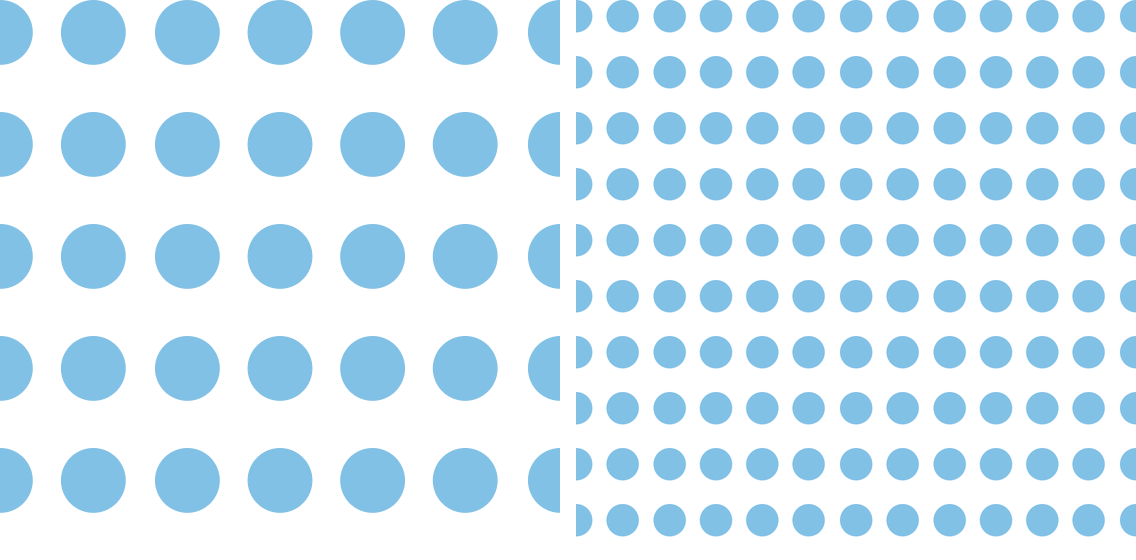
Left: one tile. Right: repeated 2 by 2.
A Shadertoy shader for this pattern:

```glsl
// Flat sky-blue polka dots in a straight six by five grid on white.
#define COLUMNS 6.0
#define ROWS 5.0
#define RADIUS 0.0579
#define ROW_OFFSET 0.1421
#define DRIFT 0.0013
#define PAPER_COLOR vec3(1.0)
#define DOT_COLOR vec3(0.51, 0.755, 0.90)

// Slight sideways misplacement of each column, wrapped at the edges
float columnDrift(float column) {
    float c = mod(column, COLUMNS);
    return DRIFT * (c < 1.5 ? 0.5 * (1.0 - c) : 3.0 - c);
}

// Signed distance to the dot of the nearest grid cell
float dotDistance(vec2 uv) {
    vec2 grid = vec2(COLUMNS, ROWS);
    vec2 p = uv - vec2(0.0, ROW_OFFSET);
    vec2 cell = floor(p * grid + 0.5);
    vec2 local = p - cell / grid;
    local.x -= columnDrift(cell.x);
    return length(local) - RADIUS;
}

void mainImage(out vec4 fragColor, in vec2 fragCoord) {
    vec2 uv = fragCoord / iResolution.xy;
    float pixel = 1.0 / min(iResolution.x, iResolution.y);

    // Edge blend one pixel wide
    float coverage = clamp(0.5 - dotDistance(uv) / pixel, 0.0, 1.0);
    fragColor = vec4(mix(PAPER_COLOR, DOT_COLOR, coverage), 1.0);
}
```
